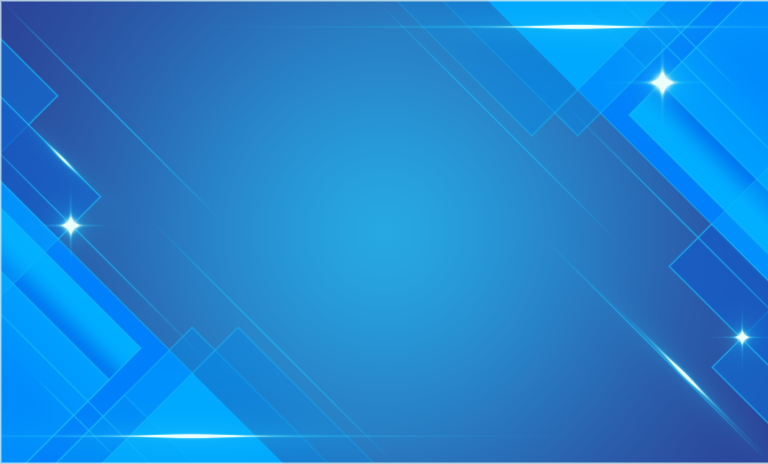
Give the GLSL for this background, as a WebGL 2 fragment shader.

```glsl
#version 300 es
precision highp float;
uniform vec2 u_resolution;
out vec4 fragColor;

const vec3 RIM = vec3(0.08, 0.72, 0.96);
const vec3 AZURE = vec3(0.0, 0.50, 0.98);
const vec3 CYAN = vec3(0.0, 0.69, 1.0);

float pixelSize() { return 1.0 / u_resolution.y; }

// Antialiased coverage of the inside of a distance field
float inside(float d) {
  return 1.0 - smoothstep(-0.7, 0.7, d / pixelSize());
}

float stroke(float d) {
  float x = d / max(0.0019, 0.6 * pixelSize());
  return exp(-x * x);
}

// Quarter plane in diagonal coordinates; side picks the end it extends to
float cornerField(vec2 diag, vec2 corner, float side) {
  vec2 d = (diag - corner) * vec2(1.0, side);
  return max(d.x, d.y) * 0.7071;
}

void panel(inout vec3 col, float d, vec3 fill, float alpha, float rim) {
  col = mix(col, fill, alpha * inside(d));
  col = mix(col, RIM, rim * stroke(d));
}

// Thin diagonal line fading toward both ends
float ray(vec2 diag, float offset, float start, float end) {
  float t = clamp((diag.y - start) / (end - start), 0.0, 1.0);
  return stroke((diag.x - offset) * 0.7071) * sin(t * 3.14159);
}

// Tapered streak of light: x along, y across
float streak(vec2 p, float len, float width) {
  float taper = exp(-4.0 * p.x * p.x / (len * len));
  float across = p.y / (width * (0.4 + taper));
  return taper * exp(-across * across);
}

float star(vec2 p, float size) {
  float r = length(p) / size;
  float spikes = max(streak(p, size, size * 0.025), streak(p.yx, size, size * 0.025));
  return 0.7 * exp(-r * r * 45.0) + 0.6 * exp(-r * 4.2) + 0.4 * spikes;
}

void main() {
  vec2 p = (gl_FragCoord.xy - 0.5 * u_resolution) / u_resolution.y;

  // Radial backdrop
  vec3 col = mix(vec3(0.15, 0.66, 0.89), vec3(0.17, 0.28, 0.61),
                 smoothstep(-0.12, 1.08, length(p)) * 1.10 - 0.03);

  // Half-turn symmetry: fold the upper right onto the lower left
  vec2 c = p - vec2(0.002, 0.001);
  float turn = c.x + c.y > 0.0 ? -1.0 : 1.0;
  vec2 q = c * turn;
  vec2 diag = vec2(q.x + q.y, q.x - q.y);

  // Dark glass panels beside the corner
  panel(col, cornerField(diag, vec2(-0.413, -0.998), 1.0), vec3(0.06, 0.42, 0.83), 0.65, 0.7);
  panel(col, cornerField(diag, vec2(-0.538, -0.688), 1.0), vec3(0.08, 0.36, 0.78), 0.75, 0.7);

  // Bright diagonal band, deeper again toward the outer corner
  float band = (diag.x + 0.720) * 0.7071;
  panel(col, band, AZURE, 1.0, 0.5);
  panel(col, cornerField(diag, vec2(-0.914, -0.209), -1.0), vec3(0.0, 0.44, 0.94), 0.6, 0.45);

  // Translucent pair crossing the band, fading away from the tips
  float fade = 1.0 - 0.5 * smoothstep(-0.2, 0.5, diag.y);
  float onBand = inside(band);
  for (int i = 0; i < 2; i++) {
    vec2 tip = mix(vec2(-0.622, -0.209), vec2(-0.523, -0.110), float(i));
    vec3 tint = mix(vec3(0.01, 0.54, 0.91), CYAN, onBand);
    float strength = mix(0.46 * fade, 0.35 + 0.4 * float(i), onBand);
    panel(col, cornerField(diag, tip, -1.0), tint, strength, 0.5 * fade);
  }

  // Stacked corner panels with a soft shadow under the upper one
  float shadow = smoothstep(-0.79, -0.914, diag.x);
  vec3 lower = mix(CYAN, vec3(0.0, 0.46, 0.94), shadow * shadow * 0.95);
  panel(col, cornerField(diag, vec2(-0.778, -0.275), 1.0), lower, 0.95, 0.7);
  vec3 upper = mix(vec3(0.0, 0.55, 0.99), CYAN, 0.5 * smoothstep(-1.15, -0.914, diag.x));
  panel(col, cornerField(diag, vec2(-0.914, -0.275), 1.0), upper, 1.0, 0.6);

  // Pale end of the band
  panel(col, cornerField(diag, vec2(-0.720, -0.688), 1.0), vec3(0.02, 0.70, 1.0), 0.35, 0.3);

  // Long fine rays
  float rays = ray(diag, -0.329, -1.32, -0.36) + ray(diag, -0.480, -0.52, 0.52)
             + ray(diag, -0.662, -1.20, -0.12) + ray(diag, -1.006, -1.00, 0.15)
             + ray(diag, -1.067, -0.45, -0.08);
  col = mix(col, RIM, 0.7 * min(rays, 1.0));

  // Horizontal flares
  vec2 f = q - vec2(-0.416, -0.441);
  float light = 0.5 * streak(f, 0.95, 0.0024) + 0.5 * streak(f, 0.24, 0.0040);
  light += 0.5 * exp(-length(f * vec2(6.0, 45.0)));

  // Diagonal glints
  mat2 tilt = mat2(0.7071, 0.7071, -0.7071, 0.7071);
  vec2 g = tilt * (p - vec2(-0.692, 0.157));
  light += 0.75 * streak(g, 0.12, 0.0032) + 0.3 * exp(-length(g * vec2(16.0, 90.0)));
  g = tilt * (p - vec2(0.648, -0.308));
  light += 0.6 * streak(g, 0.30, 0.0032) + 0.35 * streak(g, 0.11, 0.0048);
  light += 0.3 * exp(-length(g * vec2(8.0, 65.0)));

  // Stars
  light += star(p - vec2(0.600, 0.322), 0.15);
  light += star(p - vec2(-0.675, 0.014), 0.115);
  light += star(p - vec2(0.772, -0.227), 0.085);

  vec3 lightColor = mix(vec3(0.12, 0.78, 0.96), vec3(0.92, 1.0, 0.98), smoothstep(0.35, 1.1, light));
  col = mix(col, lightColor, clamp(light, 0.0, 1.0));

  // Pale hairline frame, open on the right
  vec2 halfSize = vec2(0.5 * u_resolution.x / u_resolution.y, 0.5);
  float edge = min(p.x + halfSize.x, halfSize.y - abs(p.y));
  col = mix(col, vec3(0.82, 0.92, 0.95), 0.8 * inside(edge - 0.0032));
  fragColor = vec4(col, 1.0);
}
```
